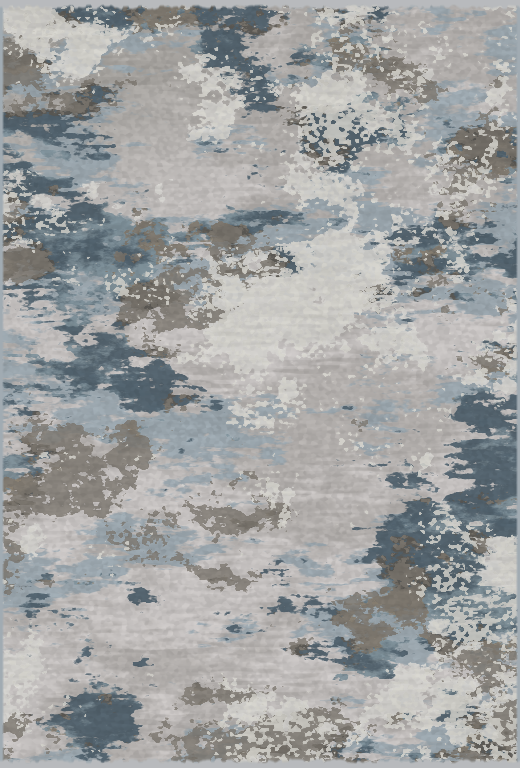
Write a WebGL 2 fragment shader that draws this texture.

```glsl
#version 300 es
precision highp float;
// Worn woven rug: a greige ground with ivory erosion, pale blue washes,
// slate-blue and umber patches with ragged edges, and fine horizontal threads.
// All patches are thresholds of layered soft cellular noise.

uniform vec2 u_resolution;
out vec4 fragColor;

vec3 hash3(vec2 cell) {
    vec3 q = fract(cell.xyx * vec3(0.1031, 0.1030, 0.0973));
    q += dot(q, q.yxz + 33.33);
    return fract((q.xxy + q.yzz) * q.zyx);
}

// Soft cellular noise: random cell values blended by distance, centred on zero.
float cellNoise(vec2 p) {
    vec2 corner = floor(p);
    float sum = 0.0, weights = 0.0;
    for (int j = -1; j <= 1; j++) {
        for (int i = -1; i <= 1; i++) {
            vec2 cell = corner + vec2(i, j);
            vec3 h = hash3(cell + 100.0);
            vec2 d = cell + h.xy - p;
            float w = exp(-7.0 * dot(d, d));
            sum += w * h.z;
            weights += w;
        }
    }
    return sum / weights - 0.5;
}

// Layered noise with a spread of about one.
float layers(vec2 p) {
    float sum = 0.0, amp = 3.3;
    for (int k = 0; k < 6; k++) {
        sum += amp * cellNoise(p);
        p = p * 2.05 + vec2(17.3, 9.1);
        amp *= 0.68;
    }
    return sum;
}

float blob(vec2 uv, vec2 centre, vec2 size) {
    vec2 d = (uv - centre) / size;
    return exp(-dot(d, d));
}

void main() {
    vec2 uv = gl_FragCoord.xy / u_resolution;
    vec2 p = gl_FragCoord.xy / u_resolution.y;

    // Threads and grain
    float thread = cellNoise(p * vec2(22.0, 210.0));
    float grain = cellNoise(p * vec2(190.0, 230.0) + 40.0);

    // Broad arrangement: calm middle, heavier bands
    float bands = 0.75 * blob(uv, vec2(0.45, 0.2), vec2(0.6, 0.1))
                + 0.9 * blob(uv, vec2(0.18, 0.67), vec2(0.24, 0.09))
                + 0.9 * blob(uv, vec2(0.85, 0.83), vec2(0.25, 0.05))
                + 0.7 * blob(uv, vec2(0.85, 0.65), vec2(0.3, 0.03))
                + 0.6 * blob(uv, vec2(0.85, 0.42), vec2(0.2, 0.1))
                + 0.5 * blob(uv, vec2(0.08, 0.38), vec2(0.2, 0.05))
                - 1.3 * blob(uv, vec2(0.55, 0.56), vec2(0.32, 0.1))
                - 0.9 * blob(uv, vec2(0.15, 0.04), vec2(0.3, 0.06));

    // Ground
    float cloud = layers(p * vec2(4.0, 6.0) + 3.0);
    vec3 color = mix(vec3(0.69, 0.675, 0.665), vec3(0.77, 0.755, 0.75),
                     smoothstep(-1.0, 1.0, cloud + thread));
    float taupe = blob(uv, vec2(0.1, 0.92), vec2(0.4, 0.16));
    color = mix(color, vec3(0.60, 0.59, 0.57), 0.75 * taupe);

    // Pale blue wash, drawn out sideways
    float patches = layers(p * vec2(4.5, 8.0) + 21.0) + bands;
    float wash = layers(p * vec2(6.0, 15.0) + 55.0) + 0.55 * patches + 1.2 * thread;
    color = mix(color, vec3(0.57, 0.625, 0.66), 0.85 * smoothstep(0.25, 1.1, wash));

    // Ivory erosion
    float ivory = layers(p * vec2(7.0, 8.0) + 71.0) + 0.6 * grain - 0.3 * bands;
    color = mix(color, vec3(0.815, 0.81, 0.795), 0.9 * smoothstep(0.4, 0.62, ivory));

    // Slate and umber patches
    float umber = layers(p * vec2(9.0, 13.0) + 93.0);
    float depth = layers(p * vec2(11.0, 22.0) + 120.0);
    vec3 slate = mix(vec3(0.47, 0.54, 0.575), vec3(0.29, 0.355, 0.40),
                     smoothstep(-0.9, 1.1, depth + thread));
    vec3 earth = mix(vec3(0.53, 0.49, 0.43), vec3(0.33, 0.32, 0.30),
                     smoothstep(-0.8, 1.0, depth));
    vec3 dye = mix(slate, earth, smoothstep(0.35, 0.75, umber));
    float dark = patches + 0.4 * depth + 1.1 * thread + 0.7 * grain - 0.75;
    color = mix(color, dye, 0.93 * smoothstep(-0.1, 0.4, dark));

    // Scattered umber and ivory flecks
    float umberFleck = smoothstep(1.15, 1.4, umber + 0.3 * patches + grain);
    color = mix(color, vec3(0.47, 0.45, 0.42), 0.8 * umberFleck);
    float fleck = smoothstep(0.85, 1.05, 0.55 * ivory + 2.2 * grain - 0.2 * cloud);
    color = mix(color, vec3(0.79, 0.785, 0.76), 0.85 * fleck);

    // Weave relief
    color *= 1.0 + 0.06 * thread + 0.10 * grain;

    // Bound sides and fringed ends
    float side = min(uv.x, 1.0 - uv.x);
    color = mix(vec3(0.63, 0.67, 0.70), color, smoothstep(0.003, 0.009, side));
    float fringe = min(uv.y, 1.0 - uv.y) + 0.006 * cellNoise(vec2(p.x * 160.0, 5.0));
    color = mix(vec3(0.72, 0.73, 0.74), color, smoothstep(0.007, 0.012, fringe));

    fragColor = vec4(color, 1.0);
}
```
